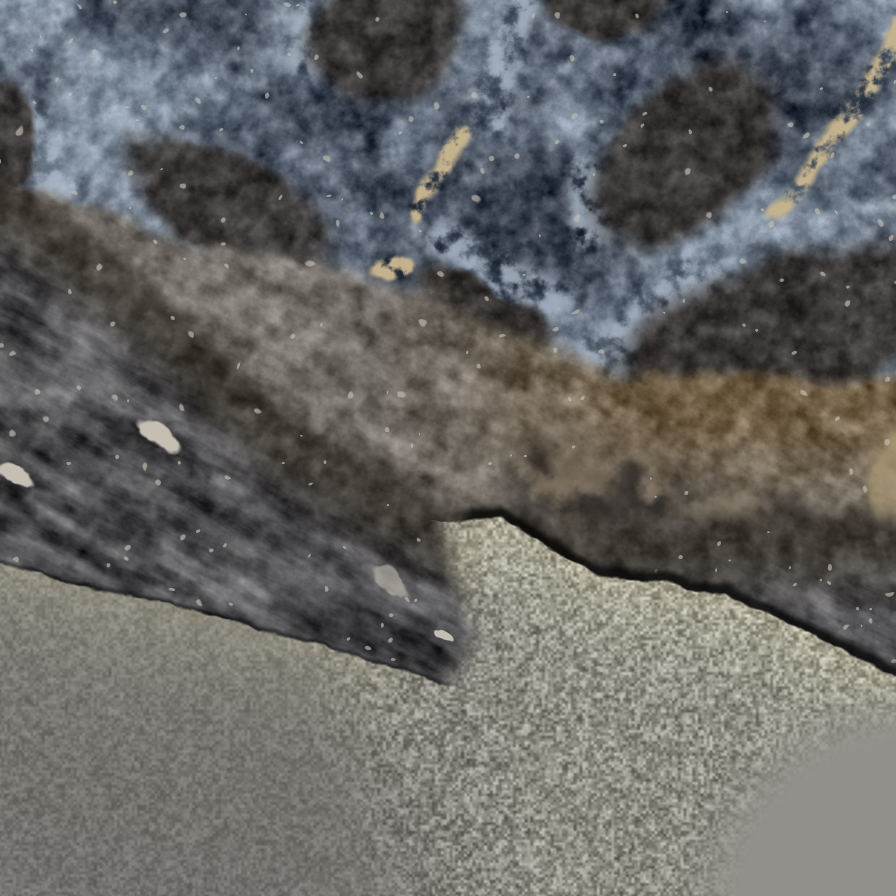
This texture is drawn by a three.js fragment shader. Its source:

```glsl
// Weathered blue-grey and brown rock overhanging a bed of grainy sand.
// Bent lines lay out the strata, warped ellipses place the stains,
// and layered value noise gives the stone its streaks and grit.
varying vec2 vUv;

float hash(vec2 p) {
  vec3 q = fract(p.xyx * 0.1031);
  q += dot(q, q.yzx + 33.33);
  return fract((q.x + q.y) * q.z);
}

float noise(vec2 p) {
  vec2 i = floor(p), f = fract(p);
  f = f * f * (3.0 - 2.0 * f);
  return mix(mix(hash(i), hash(i + vec2(1, 0)), f.x),
             mix(hash(i + vec2(0, 1)), hash(i + 1.0), f.x), f.y);
}

float fbm(vec2 p) {
  float sum = 0.0, amp = 0.5;
  for (int i = 0; i < 5; i++) {
    sum += amp * noise(p);
    p = mat2(1.6, 1.2, -1.2, 1.6) * p + 7.3;
    amp *= 0.5;
  }
  return sum;
}

vec2 turn(vec2 p, float a) {
  return vec2(cos(a) * p.x + sin(a) * p.y, cos(a) * p.y - sin(a) * p.x);
}

// Height of a bent line through four knots k with heights h.
float bent(float x, vec4 k, vec4 h) {
  vec3 t = clamp((x - k.xyz) / (k.yzw - k.xyz), 0.0, 1.0);
  return h.x + dot(t, h.yzw - h.xyz);
}

// Soft tilted ellipse: center in e.xy, radii in e.zw.
float blob(vec2 p, vec4 e, float angle) {
  return 1.0 - smoothstep(0.82, 1.18, length(turn(p - e.xy, angle) / e.zw));
}

// Soft vein from s.xy to s.zw.
float vein(vec2 p, vec4 s, float width) {
  vec2 d = s.zw - s.xy, q = p - s.xy;
  float t = clamp(dot(q, d) / dot(d, d), 0.0, 1.0);
  return 1.0 - smoothstep(width * 0.4, width * 1.3, length(q - d * t));
}

// Scattered mineral flecks, at most one per cell.
float flecks(vec2 p) {
  vec2 i = floor(p), c = 0.3 + 0.4 * vec2(hash(i + 3.1), hash(i + 8.7));
  float size = 0.1 + 0.2 * hash(i + 5.9);
  return step(0.93, hash(i)) * (1.0 - smoothstep(size * 0.5, size, length(fract(p) - c)));
}

vec3 sand(vec2 p, float depth) {
  vec3 c = mix(vec3(0.445, 0.44, 0.425), vec3(0.55, 0.545, 0.51), smoothstep(0.32, 0.62, p.x));
  c += vec3(0.12, 0.115, 0.075) * exp(-max(depth, 0.0) * 13.0);
  float coarse = mix(0.2, 0.48, smoothstep(0.38, 0.52, p.x + 0.25 * p.y));
  c += coarse * (0.6 * noise(p * 310.0) + 0.4 * noise(p * 170.0 + 40.0) - 0.5);
  return mix(c, vec3(0.57, 0.565, 0.54), blob(p, vec4(1.03, -0.02, 0.24, 0.23), 0.0));
}

vec3 blueStone(vec2 p, vec2 w, float fine) {
  float cloud = fbm(p * 8.0 + 2.0);
  vec3 c = mix(vec3(0.21, 0.24, 0.29), vec3(0.52, 0.57, 0.63), smoothstep(0.25, 0.72, cloud));
  c += (fine - 0.48) * 0.55;

  // Pale mineral washes
  float pale = vein(w, vec4(0.35, 1.0, 0.345, 0.935), 0.025);
  pale = max(pale, vein(w, vec4(0.58, 1.0, 0.55, 0.87), 0.025));
  pale = max(pale, vein(w, vec4(0.655, 0.81, 0.665, 0.74), 0.022));
  pale = max(pale, vein(w, vec4(0.04, 0.87, 0.055, 0.79), 0.018));
  pale = max(pale, vein(w, vec4(0.5, 0.73, 0.61, 0.67), 0.026));
  pale = max(pale, vein(w, vec4(0.67, 0.6, 0.78, 0.7), 0.028));
  c = mix(c, vec3(0.65, 0.7, 0.76), pale * smoothstep(0.28, 0.62, fine) * 0.8);

  // Dark stains
  float stain = blob(w, vec4(0.43, 0.965, 0.083, 0.078), 0.0);
  stain = max(stain, blob(w, vec4(0.675, 0.995, 0.068, 0.04), 0.0));
  stain = max(stain, blob(w, vec4(0.768, 0.83, 0.122, 0.077), 0.85));
  stain = max(stain, blob(w, vec4(0.255, 0.77, 0.125, 0.052), -0.48));
  stain = max(stain, blob(w, vec4(0.54, 0.65, 0.09, 0.033), -0.45));
  stain = max(stain, blob(w, vec4(0.875, 0.63, 0.19, 0.082), 0.28));
  stain = max(stain, blob(w, vec4(0.0, 0.85, 0.04, 0.06), 0.0));
  return mix(c, vec3(0.22, 0.205, 0.195) + (fine - 0.5) * 0.35, stain * 0.93);
}

void main() {
  vec2 p = vUv;
  float x = p.x, fine = fbm(p * 65.0), streak = fbm(turn(p, -0.5) * vec2(14, 55));
  vec2 w = p + 0.035 * (vec2(fbm(p * 16.0), fbm(p * 16.0 + 31.0)) - 0.48);
  float y = p.y + 0.016 * (fbm(p * 28.0) - 0.48);

  // Heights above the strata lines
  float leftRim = y - bent(x, vec4(0, 0.18, 0.35, 0.5), vec4(0.368, 0.327, 0.284, 0.232));
  float rightRim = y - bent(x, vec4(0.56, 0.66, 0.81, 1), vec4(0.42, 0.362, 0.336, 0.247));
  float blueLine = w.y - bent(x, vec4(0, 0.17, 0.44, 0.69), vec4(0.805, 0.74, 0.68, 0.577));
  float crease = y - bent(x, vec4(0, 0.195, 0.31, 0.52), vec4(0.82, 0.66, 0.544, 0.429));
  float side = bent(p.y, vec4(0.232, 0.284, 0.4, 0.5), vec4(0.5, 0.535, 0.497, 0.497));

  // Brown shelf, ochre on the right, with a broken dark underside
  float ochre = smoothstep(0.4, 0.8, x) * smoothstep(0.38, 0.56, y);
  vec3 shelf = mix(vec3(0.43, 0.41, 0.385), vec3(0.46, 0.39, 0.29), ochre);
  shelf += (fine - 0.48) * 0.4 + (streak - 0.48) * 0.3;
  float under = smoothstep(0.54, 0.62, x) * (1.0 - smoothstep(0.05, 0.17, rightRim + 0.1 * (fbm(p * 18.0) - 0.5)));
  vec3 crust = mix(vec3(0.13, 0.12, 0.115), vec3(0.48, 0.43, 0.36), smoothstep(0.32, 0.68, fbm(p * 30.0)));
  shelf = mix(shelf, crust, under * 0.85);
  shelf = mix(shelf, vec3(0.67, 0.6, 0.46), blob(w, vec4(1, 0.455, 0.035, 0.06), 0.0) * 0.7);

  // Slaty left face below an olive crease
  vec3 face = vec3(0.31, 0.305, 0.315) + (streak - 0.48) * 0.55 + (fine - 0.48) * 0.3;
  face = mix(face, vec3(0.24, 0.22, 0.185) + (fine - 0.48) * 0.3, smoothstep(-0.12, -0.04, crease) * 0.8);
  vec3 rock = mix(face, shelf, smoothstep(-0.02, 0.015, crease));
  rock = mix(rock, blueStone(p, w, fine), smoothstep(-0.012, 0.014, blueLine));

  // Pale chips, flecks and gold veins
  float chip = max(blob(w, vec4(0.183, 0.512, 0.025, 0.009), -0.55), blob(w, vec4(0.018, 0.468, 0.026, 0.008), -0.25));
  chip = max(chip, blob(w, vec4(0.437, 0.348, 0.025, 0.008), -0.5) * 0.6);
  chip = max(chip, blob(w, vec4(0.503, 0.29, 0.01, 0.005), -0.6));
  rock = mix(rock, vec3(0.77, 0.75, 0.7), max(chip, 0.65 * flecks(w * 65.0)));
  float gold = max(vein(w, vec4(0.469, 0.766, 0.514, 0.85), 0.011), vein(w, vec4(0.872, 0.763, 1.01, 0.965), 0.013));
  gold = max(gold, blob(w, vec4(0.433, 0.7, 0.025, 0.013), 0.2));
  rock = mix(rock, vec3(0.77, 0.7, 0.55), gold * smoothstep(0.25, 0.48, fine));

  // Shadowed rims, then rock over sand
  rock *= 1.0 - 0.75 * smoothstep(0.5, 0.53, x) * (1.0 - smoothstep(0.006, 0.018, abs(rightRim)));
  rock *= 1.0 - 0.5 * (1.0 - smoothstep(0.001, 0.007, leftRim));
  float cover = smoothstep(-0.002, 0.002, leftRim) * (1.0 - smoothstep(-0.025, 0.02, x - side));
  cover = max(cover, smoothstep(-0.002, 0.002, rightRim));
  float depth = -mix(leftRim, rightRim, smoothstep(0.4, 0.58, x));
  gl_FragColor = vec4(clamp(mix(sand(p, depth), rock, cover), 0.0, 1.0), 1.0);
}
```
